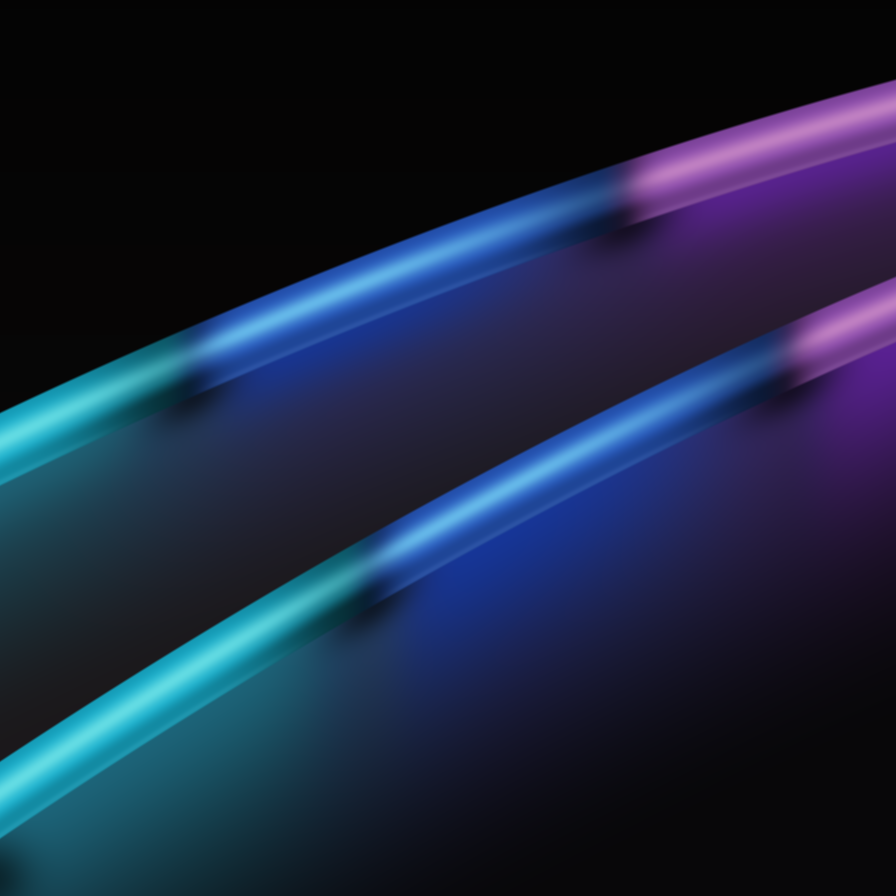
A Shadertoy shader for this background:

```glsl
// Two curved neon tubes cross a dark wall, each split into cyan, blue and
// violet segments by dim joints. Each tube is a parabola with a shaded cross
// section, and sheds a coloured glow that fades with the depth below it.

struct Tube {
    vec3 curve;       // centre height = x + y * u + z * u * u
    vec2 halfWidth;   // vertical half width at the left and right sides
    vec2 joints;      // where cyan meets blue, and blue meets violet
    float reach;      // depth at which the glow has died out
    float nearReach;  // depth of the saturated part of the glow
};

const Tube UPPER = Tube(vec3(0.4985, 0.4785, -0.101), vec2(0.0405, 0.035),
                        vec2(0.205, 0.69), 0.30, 0.055);
const Tube LOWER = Tube(vec3(0.107, 0.6685, -0.121), vec2(0.043, 0.0365),
                        vec2(0.405, 0.872), 0.43, 0.15);

const vec3 WALL = vec3(0.030, 0.027, 0.027);
const vec3 GAP_FLOOR = vec3(0.105, 0.095, 0.105);
const vec3 BASE_FLOOR = vec3(0.030, 0.028, 0.036);

const vec3 BODY_CYAN = vec3(0.09, 0.68, 0.80);
const vec3 BODY_BLUE = vec3(0.15, 0.34, 0.74);
const vec3 BODY_VIOLET = vec3(0.54, 0.29, 0.67);
const vec3 CORE_CYAN = vec3(0.42, 0.88, 0.90);
const vec3 CORE_BLUE = vec3(0.42, 0.76, 0.93);
const vec3 CORE_VIOLET = vec3(0.80, 0.55, 0.78);
const vec3 NEAR_CYAN = vec3(0.12, 0.43, 0.52);
const vec3 NEAR_BLUE = vec3(0.09, 0.23, 0.66);
const vec3 NEAR_VIOLET = vec3(0.39, 0.14, 0.64);
const vec3 FAR_TEAL = vec3(0.11, 0.35, 0.43);
const vec3 FAR_INDIGO = vec3(0.20, 0.20, 0.44);
const vec3 FAR_PLUM = vec3(0.27, 0.13, 0.38);

const float CORE_OFFSET = 0.2;    // highlight height, in half widths
const float CORE_WIDTH = 0.34;
const float EDGE_SOFTNESS = 0.002;

float bell(float x, float width) {
    x /= width;
    return exp(-x * x);
}

// Bell that rises slowly on the left of a joint and drops fast on its right
float jointBell(float x, float leftWidth, float rightWidth) {
    return bell(x, x < 0.0 ? leftWidth : rightWidth);
}

float centreHeight(Tube t, float u) {
    return t.curve.x + u * (t.curve.y + u * t.curve.z);
}

// Picks a colour by segment, blended over the given distance at each joint
vec3 segmentColor(Tube t, float u, float blend, vec3 a, vec3 b, vec3 c) {
    vec2 w = smoothstep(t.joints - blend, t.joints + blend, vec2(u));
    return mix(mix(a, b, w.x), c, w.y);
}

// Light shed on the wall below a tube
vec3 wallGlow(Tube t, vec2 p, vec3 ground) {
    float halfWidth = mix(t.halfWidth.x, t.halfWidth.y, p.x);
    float depth = max(centreHeight(t, p.x) - halfWidth - p.y, 0.0);
    vec3 nearColor = segmentColor(t, p.x, 0.07, NEAR_CYAN, NEAR_BLUE, NEAR_VIOLET);
    vec3 farColor = segmentColor(t, p.x, 0.20, FAR_TEAL, FAR_INDIGO, FAR_PLUM);

    // Saturated light dies out near the joints, the wide glow does not
    vec2 fromJoint = p.x - t.joints;
    float lit = (1.0 - jointBell(fromJoint.x, 0.08, 0.06))
              * (1.0 - jointBell(fromJoint.y, 0.16, 0.06));
    vec3 light = mix(farColor, nearColor, lit * bell(depth, t.nearReach));
    float fade = 1.0 - smoothstep(-0.1, t.reach, depth);
    vec3 color = mix(ground, light, fade);

    // Dark pockets under the joints
    float pocket = bell(fromJoint.x - 0.012, 0.045) + bell(fromJoint.y - 0.01, 0.05);
    return color * (1.0 - 0.62 * pocket * bell(depth, 0.028));
}

// Lays the shaded tube over the colour behind it
vec3 drawTube(Tube t, vec2 p, vec3 behind) {
    float halfWidth = mix(t.halfWidth.x, t.halfWidth.y, p.x);
    float offset = p.y - centreHeight(t, p.x);
    float v = offset / halfWidth;
    vec2 fromJoint = p.x - t.joints;

    vec3 body = segmentColor(t, p.x, 0.025, BODY_CYAN, BODY_BLUE, BODY_VIOLET);
    vec3 core = segmentColor(t, p.x, 0.035, CORE_CYAN, CORE_BLUE, CORE_VIOLET);
    float dim = max(jointBell(fromJoint.x, 0.10, 0.035),
                    jointBell(fromJoint.y, 0.09, 0.03));
    float underside = 1.0 - smoothstep(-0.65, -0.15, v);
    body *= 1.0 - 0.20 * underside - 0.10 * smoothstep(0.45, 1.0, v);
    body *= 1.0 - dim * mix(0.45, 0.68, underside);

    // The highlight is strongest at the left of the blue segment
    float along = clamp(fromJoint.x / (t.joints.y - t.joints.x), 0.0, 1.0);
    float strength = mix(0.9, 0.4, smoothstep(0.35, 0.95, along));
    strength = mix(strength, 0.8, smoothstep(-0.01, 0.06, fromJoint.y));
    strength *= 1.0 - 0.5 * dim;
    vec3 color = mix(body, core, strength * bell(v - CORE_OFFSET, CORE_WIDTH));
    color += 0.05 * bell(v + 0.92, 0.10) * (1.0 - dim);

    float softness = max(EDGE_SOFTNESS, 1.0 / iResolution.y);
    float cover = 1.0 - smoothstep(-softness, softness, abs(offset) - halfWidth);
    return mix(behind, color, cover);
}

void mainImage(out vec4 fragColor, in vec2 fragCoord) {
    vec2 p = fragCoord / iResolution.xy;

    // Wall, darker toward the top, then each tube with the glow under it
    vec3 color = WALL * mix(1.3, 0.5, p.y);
    if (p.y < centreHeight(UPPER, p.x)) color = wallGlow(UPPER, p, GAP_FLOOR);
    color = drawTube(UPPER, p, color);
    if (p.y < centreHeight(LOWER, p.x)) color = wallGlow(LOWER, p, BASE_FLOOR);
    color *= 1.0 - 0.6 * bell(length(p - vec2(-0.01, 0.02)), 0.045);
    color = drawTube(LOWER, p, color);

    fragColor = vec4(color, 1.0);
}
```
